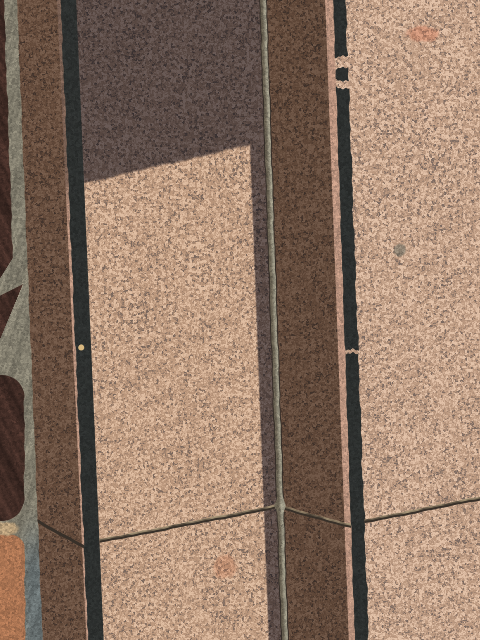
A WebGL 1 fragment shader for this texture:

```glsl
precision highp float;
// Two speckled stone steps seen from above, with black grip strips and sun shadow.
// Near-vertical bands are painted left to right from sloped lines; the granite
// grain is cellular noise at two scales, and worn edges are layered sines.
uniform vec2 u_resolution;

// Sloped lines: x at the top, then drift in x per unit of height going down
const vec2 WALL_EDGE = vec2(0.0265, 0.040);
const vec2 NOSE_A = vec2(0.0890, 0.046);
const vec2 STRIP_A_LEFT = vec2(0.0945, 0.043);
const vec2 STRIP_A_RIGHT = vec2(0.1190, 0.043);
const vec2 SHADE_EDGE = vec2(0.3820, 0.038);
const vec2 SEAM = vec2(0.4110, 0.034);
const vec2 NOSE_B = vec2(0.5080, 0.037);
const vec2 STRIP_B_LEFT = vec2(0.5205, 0.034);
const vec2 STRIP_B_RIGHT = vec2(0.5400, 0.036);
const float SEAM_HALF = 0.0046;
const float GRAIN_SCALE = 270.0;

const vec3 GRAIN_GREY = vec3(0.47, 0.40, 0.36);
const vec3 GRAIN_TAN = vec3(0.72, 0.58, 0.475);
const vec3 GRAIN_PALE = vec3(0.88, 0.745, 0.635);
const vec3 SHADE_TINT = vec3(0.47, 0.475, 0.53);
const vec3 RISER_TINT = vec3(0.53, 0.49, 0.47);
const vec3 NOSE_COLOR = vec3(0.72, 0.57, 0.49);
const vec3 STRIP_COLOR = vec3(0.175, 0.185, 0.18);
const vec3 MORTAR = vec3(0.50, 0.48, 0.42);
const vec3 RUBBLE = vec3(0.25, 0.17, 0.145);
const vec3 RUBBLE_LIT = vec3(0.66, 0.45, 0.32);

float aa;

float hash(vec2 c) {
  return fract(sin(dot(c, vec2(127.1, 311.7))) * 4375.85);
}

// x: random value of the nearest cell, y: distance to its centre
vec2 cells(vec2 p) {
  vec2 base = floor(p), best = vec2(0.0, 9.0);
  for (int j = -1; j <= 1; j++) {
    for (int i = -1; i <= 1; i++) {
      vec2 c = base + vec2(float(i), float(j));
      float d = length(c + vec2(hash(c + 17.3), hash(c + 41.9)) - p);
      if (d < best.y) best = vec2(hash(c), d);
    }
  }
  return best;
}

float waves(float t) {
  return (sin(t * 47.0) + sin(t * 113.0 + 1.7) + 0.7 * sin(t * 271.0 + 4.0)) / 2.7;
}

float fill(float d) { return smoothstep(-aa, aa, d); }
float lineX(vec2 l, float y) { return l.x + l.y * y; }

float blot(vec2 p, vec2 c, vec2 r) {
  float wob = 0.15 * waves(p.x * 2.0 + p.y);
  return 1.0 - smoothstep(0.7, 1.1, length((p - c) / r) + wob);
}

float box(vec2 p, vec2 c, vec2 h, float r) {
  vec2 q = abs(p - c) - h + r;
  return length(max(q, 0.0)) + min(max(q.x, q.y), 0.0) - r;
}

void main() {
  aa = 0.6 / u_resolution.y;
  vec2 p = gl_FragCoord.xy / u_resolution * vec2(0.75, 1.0);
  p.y = 1.0 - p.y; // y runs down the steps
  float x = p.x, y = p.y;
  float wear = waves(y);

  // Granite grain with soft mottling
  vec2 coarse = cells(p * GRAIN_SCALE);
  float fine = cells(p * GRAIN_SCALE * 1.8 + 31.0).x;
  float mottle = 0.04 * sin(x * 31.0 + 2.0 * sin(y * 23.0)) * sin(y * 37.0 + x * 11.0);
  float tone = 0.6 * coarse.x + 0.4 * fine + mottle;
  vec3 stone = mix(GRAIN_GREY, GRAIN_TAN, smoothstep(0.02, 0.42, tone));
  stone = mix(stone, GRAIN_PALE, smoothstep(0.38, 0.85, tone));
  float rough = 0.82 + 0.36 * tone;

  // Rubble wall: mortar bed and dark stones
  vec3 col = mix(MORTAR, vec3(0.40, 0.43, 0.43), smoothstep(0.02, 0.05, x) * smoothstep(0.78, 0.9, y));
  col *= rough * (1.0 + 0.12 * waves(y + x * 3.0));
  float edge = 0.0015 * wear;
  float upper = min(0.006 + 0.035 * y + edge - x, 0.435 - 1.6 * x - y);
  float wedge = min(y - 0.462 + 0.5 * x, 0.53 - 2.4 * x - y);
  float lower = -box(p, vec2(-0.012, 0.70), vec2(0.05 + edge, 0.114), 0.035);
  float rubble = max(max(upper, wedge), lower);
  col = mix(col, RUBBLE * rough * (1.0 + 0.25 * waves(x * 2.0 - y)), fill(rubble));
  float sunny = -box(p, vec2(-0.01, 0.94), vec2(0.049 + edge, 0.105), 0.025);
  col = mix(col, RUBBLE_LIT * rough, fill(sunny));
  col = mix(col, vec3(0.72, 0.62, 0.48) * rough, blot(p, vec2(0.008, 0.826), vec2(0.022, 0.012)));

  // First riser, nosing and tread
  float wallX = lineX(WALL_EDGE, y) + 0.001 * wear;
  col = mix(col, stone * RISER_TINT, fill(x - wallX));
  vec3 nose = NOSE_COLOR * rough;
  col = mix(col, nose * mix(0.65, 1.0, smoothstep(0.27, 0.33, y)), fill(x - lineX(NOSE_A, y)));
  float topShade = 0.2865 - 0.23 * (x - 0.13) - y + 0.0015 * waves(x);
  float shade = max(smoothstep(-0.003, 0.003, topShade),
                    smoothstep(-0.0018, 0.0018, x - lineX(SHADE_EDGE, y)));
  vec3 tread = mix(stone, stone * SHADE_TINT, shade);
  float stripA = lineX(STRIP_A_LEFT, y) + 0.0014 * wear;
  col = mix(col, STRIP_COLOR * rough, fill(x - stripA));
  col = mix(col, tread, fill(x - lineX(STRIP_A_RIGHT, y)));
  col = mix(col, vec3(0.85, 0.72, 0.5), blot(p, vec2(0.127, 0.543), vec2(0.005)));

  // Second riser, nosing, grip strip with chipped gaps, sunlit tread
  col = mix(col, stone * RISER_TINT * 0.95, fill(x - lineX(SEAM, y)));
  col = mix(col, nose, fill(x - lineX(NOSE_B, y)));
  vec3 brightTread = stone * vec3(1.01, 1.02, 1.04);
  float chips = 0.003 * waves(x * 3.0 + 0.4);
  float gap = max(0.009 - abs(y - 0.097 + chips), 0.006 - abs(y - 0.132 - chips));
  gap = max(gap, 0.003 - abs(y - 0.550 + chips));
  vec3 grip = mix(STRIP_COLOR * rough, brightTread, fill(gap));
  col = mix(col, grip, fill(x - lineX(STRIP_B_LEFT, y) - 0.001 * wear));
  col = mix(col, brightTread, fill(x - lineX(STRIP_B_RIGHT, y) - 0.0018 * waves(y + 0.3)));

  // Stains on the treads
  col = mix(col, vec3(0.76, 0.49, 0.38) * rough, 0.6 * blot(p, vec2(0.660, 0.053), vec2(0.026, 0.014)));
  col = mix(col, vec3(0.75, 0.49, 0.36) * rough, 0.4 * blot(p, vec2(0.352, 0.886), vec2(0.020)));
  col = mix(col, vec3(0.46, 0.44, 0.39) * rough, 0.7 * blot(p, vec2(0.625, 0.391), vec2(0.011)));

  // Cross joints bend with each face; grip strips cover them
  float joint = 0.814 + 0.55 * (x - 0.060);
  joint = mix(joint, 0.844 - 0.195 * (x - 0.159), step(0.14, x));
  joint = mix(joint, 0.790 + 0.27 * (x - 0.432), step(0.432, x));
  joint = mix(joint, 0.814 - 0.20 * (x - 0.569), step(0.555, x));
  float off = y - joint + 0.0008 * waves(x);
  float cover = max(fill(x - stripA) * fill(lineX(STRIP_A_RIGHT, y) - x),
                    fill(x - lineX(STRIP_B_LEFT, y)) * fill(lineX(STRIP_B_RIGHT, y) - x));
  float open = (1.0 - cover) * fill(x - wallX);
  col = mix(col, vec3(0.22, 0.19, 0.16), open * fill(0.0027 - abs(off - 0.0012)));
  float lit = fill(x - 0.14) * (0.55 + 0.45 * waves(x * 1.3));
  col = mix(col, vec3(0.67, 0.60, 0.48), open * clamp(lit, 0.0, 1.0) * fill(0.0017 - abs(off + 0.001)));

  // Mortar seam at the foot of the second riser
  float s = x - lineX(SEAM, y) - 0.0009 * wear;
  vec3 seam = mix(vec3(0.40, 0.37, 0.31), vec3(0.60, 0.58, 0.51), smoothstep(-0.003, 0.003, s));
  float knot = 0.004 * exp(-pow((y - 0.79) / 0.008, 2.0));
  col = mix(col, vec3(0.20, 0.17, 0.15), fill(SEAM_HALF + 0.0015 - abs(s)));
  col = mix(col, seam * rough, fill(SEAM_HALF + knot - abs(s)));

  gl_FragColor = vec4(col, 1.0);
}
```
